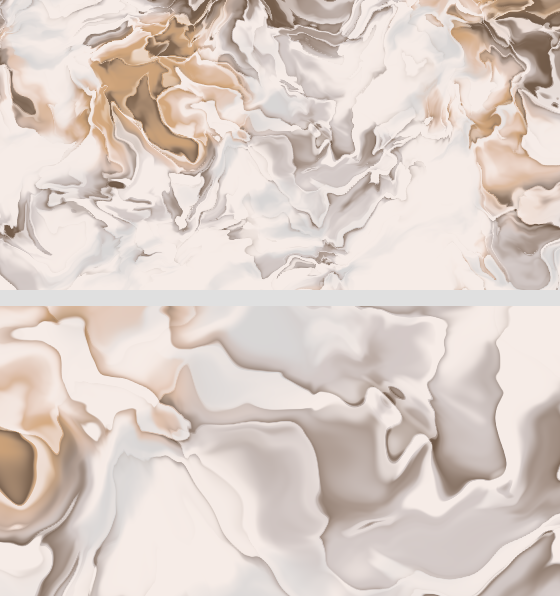
Top, the full canvas; bottom, a detail of the centre.
Write a Shadertoy shader that draws this texture.

```glsl
#define FLOW 1.15
#define FLOW_SCALE 6.0
#define BODY_SCALE 7.0
#define SHEET_SCALE 6.5
#define SHEETS 2.8
#define FOLD_DEPTH 0.42
#define VEIN_DARK 0.6
#define LIP_BRIGHT 0.65
#define OCHRE_LEVEL 0.14

const vec3 CREAM = vec3(0.965, 0.925, 0.905);
const vec3 MIST  = vec3(0.77, 0.78, 0.79);
const vec3 PEARL = vec3(0.83, 0.79, 0.78);
const vec3 TAUPE = vec3(0.68, 0.61, 0.57);
const vec3 UMBER = vec3(0.46, 0.37, 0.30);
const vec3 BLUSH = vec3(0.91, 0.78, 0.70);
const vec3 OCHRE = vec3(0.82, 0.64, 0.46);
const mat2 TURN = mat2(0.74, 0.67, -0.67, 0.74);

// Layered sines, each bent by a second one and turned between octaves
float waves(vec2 p) {
    float sum = 0.0, amp = 0.32;
    for (int i = 0; i < 5; i++) {
        p = TURN * p + 1.9;
        sum += amp * sin(p.x + 1.6 * sin(0.83 * p.y + float(i)));
        p *= 1.83;
        amp *= 0.5;
    }
    return sum;
}

// Repeated displacement folds the paint into itself
vec2 pour(vec2 p) {
    float freq = FLOW_SCALE, amp = FLOW / freq;
    for (int i = 0; i < 3; i++) {
        p += amp * vec2(waves(p * freq + 3.1), waves(p.yx * freq + 11.7));
        freq *= 1.9;
        amp *= 0.45;
    }
    return p;
}

// One overlapping sheet: x = soft trail, y = pale lip, z = thin dark vein
vec3 sheet(float level) {
    float blur = clamp(fwidth(level), 0.04, 0.3);
    float x = fract(level);
    float edge = smoothstep(0.0, blur, x);
    float lip = smoothstep(0.74, 0.92, x) * (1.0 - smoothstep(1.0 - 0.5 * blur, 1.0, x));
    return vec3(edge * exp(-4.5 * x), lip, edge * exp(-13.0 * x));
}

void mainImage(out vec4 fragColor, in vec2 fragCoord) {
    vec2 uv = fragCoord / iResolution.xy;
    vec2 p = fragCoord / iResolution.y;
    vec2 w = pour(p);

    // Pigment density: heavier along the top, washed out in a side river
    float offRiver = (uv.y - 0.43 - 0.04 * sin(7.0 * p.x)) / 0.1;
    float river = exp(-offRiver * offRiver) * smoothstep(0.1, 0.35, abs(uv.x - 0.55));
    float body = 0.65 * waves(w * BODY_SCALE) + 0.6 * waves(mix(p, w, 0.6) * 4.2 + 5.0);
    body += 0.03 + 0.28 * smoothstep(0.72, 1.0, uv.y) - 0.38 * river;
    float folded = smoothstep(-0.32, 0.12, body);

    // Broad sheets and a second set of finer ones between them
    vec3 fold = sheet(SHEETS * waves(w * SHEET_SCALE + 7.3) + 0.35);
    vec3 fine = sheet(SHEETS * waves(w * SHEET_SCALE * 1.5 + 43.0) + 0.6);
    fold = fold + 0.6 * fine * smoothstep(-0.2, 0.2, body);
    float ink = body + folded * (FOLD_DEPTH * (fold.x - 0.27) - 0.2 * fold.y);

    // Silky diagonal streaks
    vec2 q = mix(p, w, 0.6);
    vec2 along = vec2(0.87 * q.x + 0.5 * q.y, 0.87 * q.y - 0.5 * q.x);
    float streak = waves(along * vec2(7.0, 24.0) + 31.0);
    ink += 0.24 * streak * (0.3 + 0.7 * folded);

    // Cream to umber ramp
    float haze = smoothstep(0.02, 0.45, streak) * smoothstep(-0.55, -0.1, body);
    vec3 col = mix(CREAM, MIST, 0.6 * haze * (1.0 - river));
    col = mix(col, PEARL, smoothstep(-0.04, 0.13, ink));
    col = mix(col, TAUPE, smoothstep(0.14, 0.36, ink));
    col = mix(col, UMBER, smoothstep(0.36, 0.64, ink));

    // Warm stains with a blush fringe
    float stain = waves(mix(p, w, 0.75) * 4.6 + 21.0);
    float blush = smoothstep(OCHRE_LEVEL - 0.14, OCHRE_LEVEL + 0.06, stain);
    float ochre = smoothstep(OCHRE_LEVEL, OCHRE_LEVEL + 0.18, stain);
    col = mix(col, BLUSH, 0.75 * blush * smoothstep(-0.12, 0.08, ink) * (1.0 - smoothstep(0.2, 0.4, ink)));
    col = mix(col, OCHRE, 0.85 * ochre * smoothstep(0.04, 0.2, ink) * (1.0 - 0.8 * smoothstep(0.35, 0.6, ink)));

    // Fine dark veins beside bright lips
    col = mix(col, UMBER * 0.9, VEIN_DARK * min(fold.z, 1.0) * folded);
    col = mix(col, CREAM, LIP_BRIGHT * min(fold.y, 1.0) * folded);
    fragColor = vec4(clamp(col, 0.0, 1.0), 1.0);
}
```
